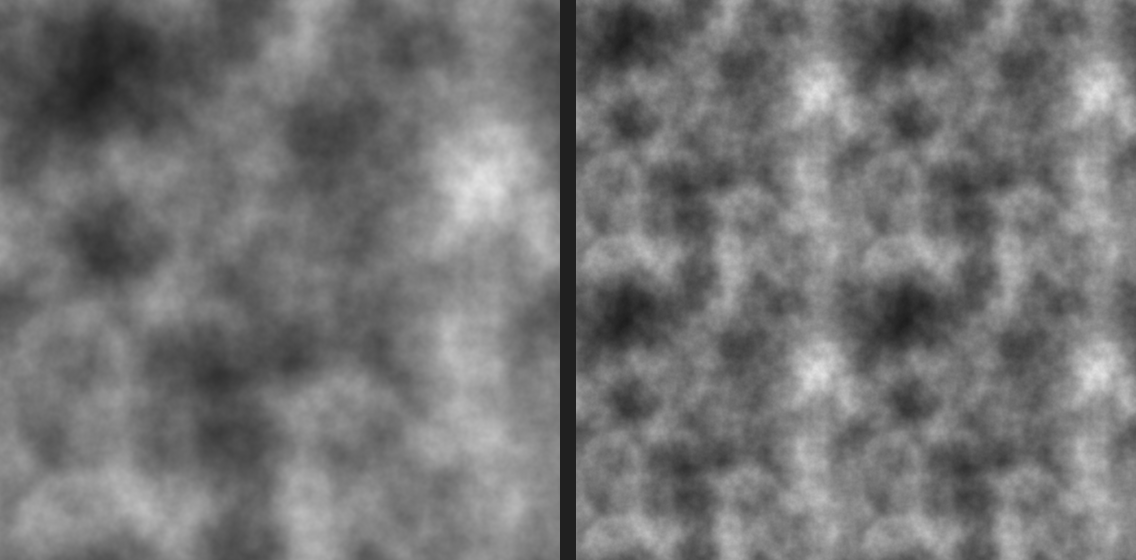
Left, the tile; right, the same tile 2 across and 2 down.
A Shadertoy shader for this texture:

```glsl
// Soft grey cloud texture: seamless layered gradient noise.

const float MEAN_GREY    = 0.45;  // middle tone
const float CONTRAST     = 0.46;  // spread of the tones around the middle
const float HIGHLIGHT    = 0.12;  // lifts the bright end of the tones
const int   BROAD_CELLS  = 2;     // repeats of the widest light and dark drift
const float BROAD_WEIGHT = 0.6;
const int   CLOUD_CELLS  = 4;     // repeats of the main cloud layer
const int   OCTAVES      = 6;
const float GAIN         = 0.5;   // weight of each finer layer
const uint  SEED         = 17u;
const float TAU          = 6.2831853;

// Integer hash to a value from 0 to 1
float hash(ivec2 cell, uint layer) {
    uint h = uint(cell.x) * 1597u + uint(cell.y) * 51749u + (layer + SEED) * 7919u;
    h = (h ^ (h >> 16)) * 73244475u;
    h = (h ^ (h >> 15)) * 73244475u;
    h ^= h >> 16;
    return float(h & 65535u) / 65536.0;
}

// Slope of one lattice corner, wrapped at the period
float corner(ivec2 cell, vec2 offset, int period, uint layer) {
    float angle = TAU * hash(cell % period, layer);
    return dot(vec2(cos(angle), sin(angle)), offset);
}

// Gradient noise that tiles over the unit square
float gradientNoise(vec2 uv, int period, uint layer) {
    vec2 p = uv * float(period);
    ivec2 cell = ivec2(floor(p));
    vec2 f = fract(p);
    vec2 blend = f * f * f * (f * (f * 6.0 - 15.0) + 10.0);
    float a = corner(cell, f, period, layer);
    float b = corner(cell + ivec2(1, 0), f - vec2(1, 0), period, layer);
    float c = corner(cell + ivec2(0, 1), f - vec2(0, 1), period, layer);
    float d = corner(cell + ivec2(1, 1), f - vec2(1, 1), period, layer);
    return mix(mix(a, b, blend.x), mix(c, d, blend.x), blend.y);
}

// Broad drift plus octaves of ever finer cloud
float clouds(vec2 uv) {
    float sum = BROAD_WEIGHT * gradientNoise(uv, BROAD_CELLS, 0u);
    float weight = 1.0;
    int period = CLOUD_CELLS;
    for (int i = 1; i <= OCTAVES; i++) {
        sum += weight * gradientNoise(uv, period, uint(i));
        weight *= GAIN;
        period *= 2;
    }
    return sum;
}

void mainImage(out vec4 fragColor, in vec2 fragCoord) {
    vec2 uv = fragCoord / iResolution.xy;
    float n = clouds(uv);
    float grey = MEAN_GREY + CONTRAST * n + HIGHLIGHT * n * n;
    fragColor = vec4(vec3(clamp(grey, 0.0, 1.0)), 1.0);
}
```
